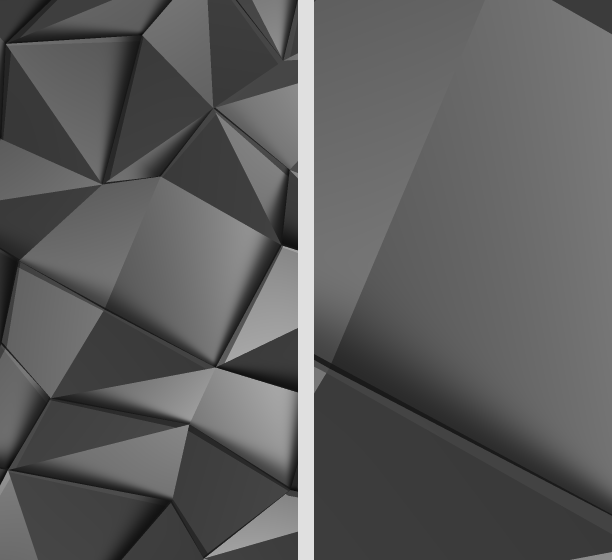
Left, the full canvas; right, a detail of the centre.
Reproduce this background procedurally as a WebGL 1 fragment shader.

```glsl
precision highp float;
uniform vec2 u_resolution;

float hash(vec2 p) {
  return fract(sin(dot(p, vec2(127.1, 311.7))) * 43758.545);
}

float cross2(vec2 a, vec2 b) {
  return a.x * b.y - a.y * b.x;
}

// Corner of the irregular mesh
vec2 corner(vec2 c) {
  return c + 0.7 * (vec2(hash(c), hash(c + 41.3)) - 0.5);
}

// Soft shadow, bevel and dark seam along one counter-clockwise facet edge
float shadeEdge(float tone, vec2 p, vec2 a, vec2 b) {
  vec2 ab = b - a;
  float t = clamp(dot(p - a, ab) / dot(ab, ab), 0.0, 1.0);
  float d = length(p - a - ab * t);
  float key = hash(a + b);
  float taper = fract(key * 7.0) > 0.5 ? t : 1.0 - t;
  float facing = dot(normalize(vec2(ab.y, -ab.x)), vec2(0.9, -0.44));

  float reach = mix(0.03, 0.19, taper);
  float shadow = smoothstep(0.1, 0.6, facing) * step(0.52, key);
  tone *= 1.0 - 0.72 * shadow * exp(-d * d / (reach * reach));

  float bevel = step(d, 0.06 * (0.3 + 0.7 * taper)) * step(facing, 0.0);
  tone *= 1.0 + bevel * (key > 0.86 ? 0.15 : (key > 0.6 ? -0.35 : 0.0));
  float seam = step(0.45, key) * step(d, 0.016 * taper + 0.002);
  return mix(tone, 0.09, 0.85 * seam * step(0.0, facing));
}

// Dark facets are nearly flat, light ones slope gently
float facetTone(vec2 p, vec2 center, vec2 id, float darkFacet) {
  float angle = 6.283 * hash(id + 7.7);
  float slope = dot(p - center, vec2(cos(angle), sin(angle)));
  float tone = mix(0.425, 0.25, darkFacet) + 0.035 * (hash(id + 3.1) - 0.5);
  return tone * (1.0 + mix(0.2, 0.08, darkFacet) * slope);
}

float facets(vec2 p) {
  vec2 base = floor(p);
  float tone = 0.2;
  for (int j = -1; j <= 1; j++) {
    for (int i = -1; i <= 1; i++) {
      vec2 c = base + vec2(float(i), float(j));
      vec2 v0 = corner(c);
      vec2 v1 = corner(c + vec2(1.0, 0.0));
      vec2 v2 = corner(c + vec2(1.0, 1.0));
      vec2 v3 = corner(c + vec2(0.0, 1.0));

      // Pick a diagonal that lies inside the quad
      bool inner02 = cross2(v2 - v0, v1 - v0) < 0.0 && cross2(v2 - v0, v3 - v0) > 0.0;
      bool inner13 = cross2(v3 - v1, v2 - v1) < 0.0 && cross2(v3 - v1, v0 - v1) > 0.0;
      if (!inner02 || (inner13 && hash(c + 17.0) > 0.5)) {
        vec2 first = v0;
        v0 = v1;
        v1 = v2;
        v2 = v3;
        v3 = first;
      }

      bool upper = cross2(v2 - v0, p - v0) >= 0.0;
      bool inside = upper
        ? cross2(v3 - v2, p - v2) >= 0.0 && cross2(v0 - v3, p - v3) >= 0.0
        : cross2(v1 - v0, p - v0) >= 0.0 && cross2(v2 - v1, p - v1) >= 0.0;
      if (!inside) continue;

      // Some quads stay whole, others fold into a light and a dark half
      bool folded = hash(c + 5.3) > 0.45;
      float pick = hash(c + 23.9);
      float darkFacet = step(pick, 0.3);
      vec2 id = c;
      if (folded) {
        darkFacet = upper == (pick > 0.5) ? 1.0 : 0.0;
        id += upper ? 0.37 : 0.0;
      }
      tone = facetTone(p, 0.25 * (v0 + v1 + v2 + v3), id, darkFacet);

      if (!folded || !upper) {
        tone = shadeEdge(tone, p, v0, v1);
        tone = shadeEdge(tone, p, v1, v2);
      }
      if (!folded || upper) {
        tone = shadeEdge(tone, p, v2, v3);
        tone = shadeEdge(tone, p, v3, v0);
      }
    }
  }
  return tone;
}

void main() {
  // Average a 3x3 grid of samples for smooth edges
  float tone = 0.0;
  for (int k = 0; k < 9; k++) {
    float n = float(k);
    vec2 offset = (vec2(mod(n, 3.0), floor(n / 3.0)) - 1.0) / 3.0;
    vec2 p = (gl_FragCoord.xy + offset) / u_resolution.x;
    tone += facets(mat2(0.89, 0.45, -0.45, 0.89) * p * 3.0 + 4.0) / 9.0;
  }

  // Broad light from the lower right, strongest on the light facets
  vec2 uv = gl_FragCoord.xy / u_resolution;
  float glow = smoothstep(0.7, 1.6, uv.x + 0.7 * (1.0 - uv.y));
  tone *= 1.0 + 0.5 * glow * smoothstep(0.22, 0.45, tone);
  tone *= 1.0 - 0.1 * smoothstep(0.6, 0.0, length(uv - vec2(0.1, 0.9)));
  gl_FragColor = vec4(vec3(tone), 1.0);
}
```
